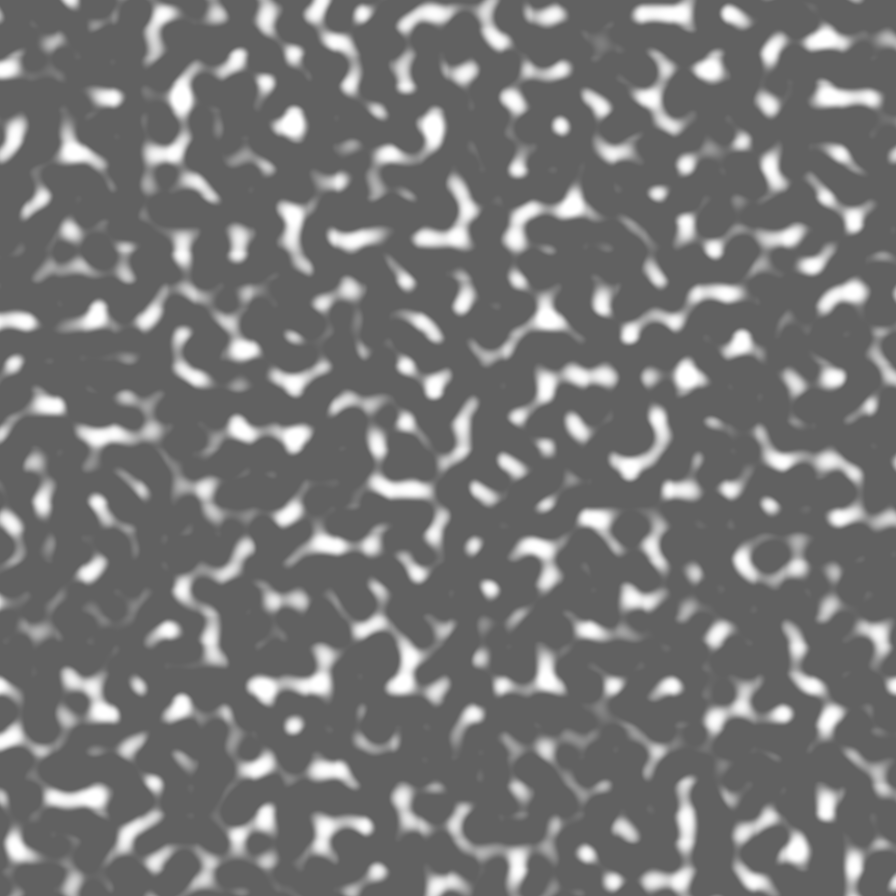
Write a WebGL 1 fragment shader that draws this pattern.

```glsl
precision highp float;
// Soft pale grains, dots and short bars scattered over a flat grey ground.
// One octave of gradient noise on a square lattice: its negative half is
// flattened into the ground, its peaks rise smoothly to white.

uniform vec2 u_resolution;

const float TAU = 6.28318;
const float CELLS = 32.0;         // lattice cells across the canvas
const float GRAIN_START = 0.04;   // noise level where a grain emerges
const float GRAIN_FULL = 0.50;    // noise level where a grain is white
const vec3 GROUND = vec3(0.38);
const vec3 GRAIN = vec3(1.0);

// Pseudo-random value in 0..1 for a lattice node.
float hash(vec2 node) {
  vec3 p = fract(node.xyx * vec3(0.1031, 0.1030, 0.0973));
  p += dot(p, p.yzx + 33.33);
  return fract((p.x + p.y) * p.z);
}

// Unit gradient in a random direction.
vec2 gradient(vec2 node) {
  float angle = hash(node) * TAU;
  return vec2(cos(angle), sin(angle));
}

// Height of a node's gradient plane at an offset inside the cell.
float slope(vec2 cell, vec2 corner, vec2 offset) {
  return dot(gradient(cell + corner), offset - corner);
}

// Gradient noise, about -0.7 to 0.7. The cubic blend keeps the side lobes
// near the nodes weak, so that the peaks stay apart.
float gradientNoise(vec2 p) {
  vec2 cell = floor(p);
  vec2 f = fract(p);
  vec2 blend = f * f * (3.0 - 2.0 * f);
  float bottom = mix(slope(cell, vec2(0.0, 0.0), f),
                     slope(cell, vec2(1.0, 0.0), f), blend.x);
  float top = mix(slope(cell, vec2(0.0, 1.0), f),
                  slope(cell, vec2(1.0, 1.0), f), blend.x);
  return mix(bottom, top, blend.y);
}

// Grain coverage from 0 (ground) to 1 (white core).
float grainMask(vec2 p, float start, float full) {
  return smoothstep(start, full, gradientNoise(p));
}

void main() {
  vec2 uv = gl_FragCoord.xy / min(u_resolution.x, u_resolution.y);
  float mask = grainMask(uv * CELLS + 17.0, GRAIN_START, GRAIN_FULL);
  gl_FragColor = vec4(mix(GROUND, GRAIN, mask), 1.0);
}
```
